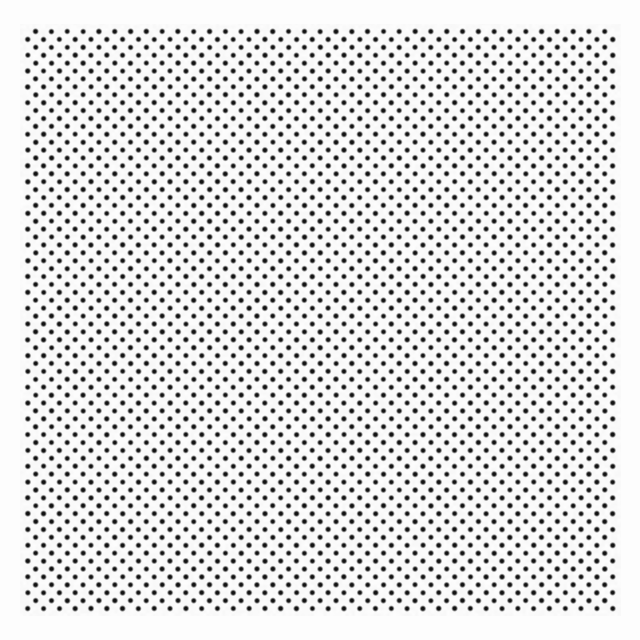
Give the GLSL for this pattern, as a Shadertoy shader.

```glsl
// A square field of small soft black dots on near-white paper, with a plain margin.
// Dots sit on a staggered lattice: rotating the grid by 45 degrees makes the
// nearest dot a simple rounding; hashes add slight unevenness to ink and paper.

const vec2  FIRST_DOT   = vec2(0.0434, 0.0492); // centre of the lower left dot
const float HALF_PITCH  = 0.01235;              // row spacing, half the dot spacing
const vec2  LAST_STEP   = vec2(74.0, 73.0);     // lattice steps across and up
const float DOT_RADIUS  = 0.0037;
const float EDGE_SOFT   = 0.0021;               // half width of the blurred rim
const float RADIUS_VARY = 0.05;                 // relative size change per dot
const float JITTER      = 0.0002;               // offset of each dot centre
const float MOTTLE      = 0.022;                // faint greying between the dots
const float MOTTLE_FREQ = 2.5;                  // mottle cells per lattice step
const vec3  PAPER       = vec3(0.992);
const vec3  INK         = vec3(0.07);

float hash(vec2 p) {
    vec3 q = fract(p.xyx * 0.1031);
    q += dot(q, q.yzx + 33.33);
    return fract((q.x + q.y) * q.z);
}

float valueNoise(vec2 p) {
    vec2 cell = floor(p);
    vec2 f = fract(p);
    f = f * f * (3.0 - 2.0 * f);
    float low  = mix(hash(cell), hash(cell + vec2(1.0, 0.0)), f.x);
    float high = mix(hash(cell + vec2(0.0, 1.0)), hash(cell + 1.0), f.x);
    return mix(low, high, f.y);
}

// Nearest lattice point whose column and row add up to an even number
vec2 nearestDot(vec2 p) {
    vec2 diagonal = floor(0.5 * vec2(p.x + p.y, p.x - p.y) + 0.5);
    return vec2(diagonal.x + diagonal.y, diagonal.x - diagonal.y);
}

// 1 inside the rectangle from low to high, 0 outside
float insideBox(vec2 p, vec2 low, vec2 high) {
    vec2 inside = step(low, p) * step(p, high);
    return inside.x * inside.y;
}

float dotCoverage(vec2 lattice, float pixel) {
    vec2 id = nearestDot(lattice);
    vec2 seed = id + 17.0;
    vec2 shift = JITTER * (2.0 * vec2(hash(seed), hash(seed + 91.7)) - 1.0);
    float radius = DOT_RADIUS * (1.0 + RADIUS_VARY * (2.0 * hash(seed + 43.1) - 1.0));
    float dist = length((lattice - id) * HALF_PITCH - shift) - radius;
    float soft = max(EDGE_SOFT, 0.5 * pixel);
    float coverage = 1.0 - smoothstep(-soft, soft, dist);
    return coverage * insideBox(id, vec2(-0.5), LAST_STEP + 0.5);
}

void mainImage(out vec4 fragColor, in vec2 fragCoord) {
    // Centred square canvas, 0 to 1
    float pixel = 1.0 / min(iResolution.x, iResolution.y);
    vec2 uv = (fragCoord - 0.5 * iResolution.xy) * pixel + 0.5;
    vec2 lattice = (uv - FIRST_DOT) / HALF_PITCH;

    // Paper, lightly mottled only around the printed field
    float field = insideBox(lattice, vec2(-1.0), LAST_STEP + 1.0);
    float grey = valueNoise(lattice * MOTTLE_FREQ + 200.0);
    vec3 color = PAPER - MOTTLE * field * grey;

    // Dots
    color = mix(color, INK, dotCoverage(lattice, pixel));
    fragColor = vec4(color, 1.0);
}
```
